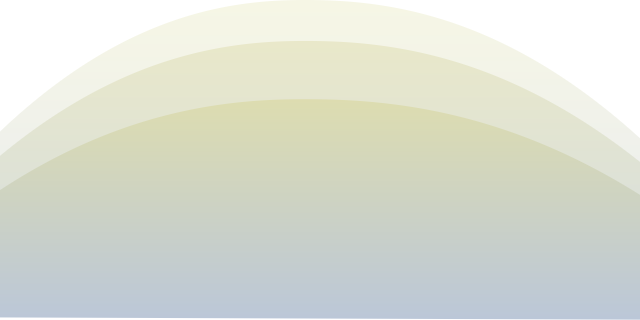
Give the GLSL for this background, as a Shadertoy shader.

```glsl
// Three nested pale domes over white, like a hazy hill at dawn.
// Each dome is a flattened power curve around a shared peak, filled with
// its own vertical gradient; a thin sloping white sliver closes the base.

const vec3 PAPER = vec3(1.0);
const float PEAK_X = 0.953;      // shared peak, in canvas heights
const float RIGHT_SPAN = 1.047;  // peak to right side
const float CURVE_POWER = 2.2;   // above 2 flattens the crown

// Coverage of a signed distance, softened over about one pixel
float coverage(float dist, float pixel) {
    return clamp(0.5 - dist / pixel, 0.0, 1.0);
}

// Approximate signed distance to a dome; drops = fall at left and right sides
float domeDistance(vec2 p, float top, vec2 drops) {
    float offset = p.x - PEAK_X;
    float span = offset < 0.0 ? PEAK_X : RIGHT_SPAN;
    float drop = offset < 0.0 ? drops.x : drops.y;
    float t = abs(offset) / span;
    float height = top - drop * pow(t, CURVE_POWER);
    float slope = drop * CURVE_POWER * pow(t, CURVE_POWER - 1.0) / span;
    return (p.y - height) / sqrt(1.0 + slope * slope);
}

// Paint a dome whose colour runs from its base (y = 0) to its top
vec3 paintDome(vec3 below, vec2 p, float pixel, float top, vec2 drops,
               vec3 baseColor, vec3 topColor) {
    vec3 fill = mix(baseColor, topColor, clamp(p.y / top, 0.0, 1.0));
    return mix(below, fill, coverage(domeDistance(p, top, drops), pixel));
}

void mainImage(out vec4 fragColor, in vec2 fragCoord) {
    vec2 p = fragCoord / iResolution.y;
    float pixel = 1.0 / iResolution.y;

    // Domes, from the outer haze to the inner hill
    vec3 color = PAPER;
    color = paintDome(color, p, pixel, 1.000, vec2(0.411, 0.432),
                      vec3(0.908, 0.920, 0.950), vec3(0.965, 0.965, 0.898));
    color = paintDome(color, p, pixel, 0.872, vec2(0.359, 0.378),
                      vec3(0.826, 0.860, 0.890), vec3(0.914, 0.910, 0.790));
    color = paintDome(color, p, pixel, 0.690, vec2(0.284, 0.299),
                      vec3(0.733, 0.780, 0.847), vec3(0.867, 0.865, 0.690));

    // White sliver, narrowing toward the right
    float baseLine = 0.008 - 0.0035 * p.x;
    color = mix(color, PAPER, coverage(p.y - baseLine, pixel));

    fragColor = vec4(color, 1.0);
}
```
